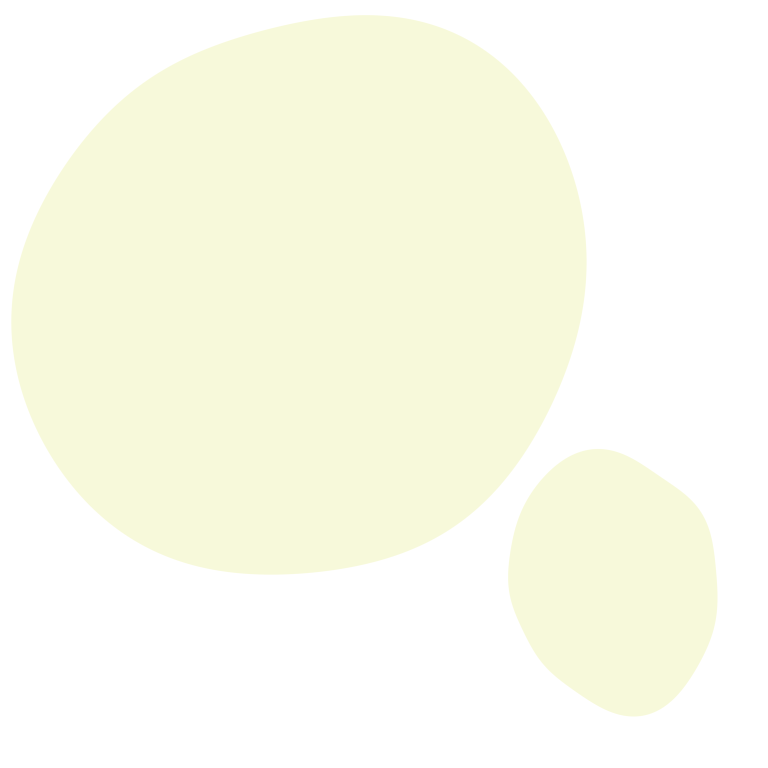
This background is drawn by a Shadertoy shader. Its source:

```glsl
// Two soft, pale-lime blobs on a plain white ground.
// Each outline is a circle in polar form whose radius is bent by a
// short series of angular harmonics, filled with a smoothed edge.

// Signed distance (approximate) to a blob; each wave holds the cosine and
// sine weights of one harmonic, in hundredths of the canvas.
float blob(vec2 p, float radius, vec2 waves[8]) {
    float angle = atan(p.y, p.x);
    for (int i = 0; i < 8; i++) {
        float a = float(i + 1) * angle;
        radius += 0.01 * dot(waves[i], vec2(cos(a), sin(a)));
    }
    return length(p) - radius;
}

void mainImage(out vec4 fragColor, in vec2 fragCoord) {
    vec2 uv = fragCoord / iResolution.y;
    float pixel = 1.0 / iResolution.y;

    // Large blob, leaning to the upper right
    float large = blob(uv - vec2(0.388, 0.6172), 0.3692, vec2[8](
        vec2(0.685, -0.40), vec2(0.439, 2.112),
        vec2(-0.557, 0.115), vec2(-0.362, -0.026),
        vec2(-0.01, -0.02), vec2(0.225, 0.05),
        vec2(0.0), vec2(0.0)));

    // Small upright blob, pointed at its foot
    float small = blob(uv - vec2(0.7982, 0.2409), 0.1509, vec2[8](
        vec2(0.202, 0.207), vec2(-1.646, -0.846),
        vec2(-0.135, 0.122), vec2(0.194, 0.431),
        vec2(-0.052, -0.012), vec2(-0.086, -0.212),
        vec2(-0.064, -0.078), vec2(0.038, 0.053)));

    // Fill both shapes over white
    float cover = 1.0 - smoothstep(-0.7 * pixel, 0.7 * pixel, min(large, small));
    vec3 paleLime = vec3(0.969, 0.976, 0.855);
    fragColor = vec4(mix(vec3(1.0), paleLime, cover), 1.0);
}
```
